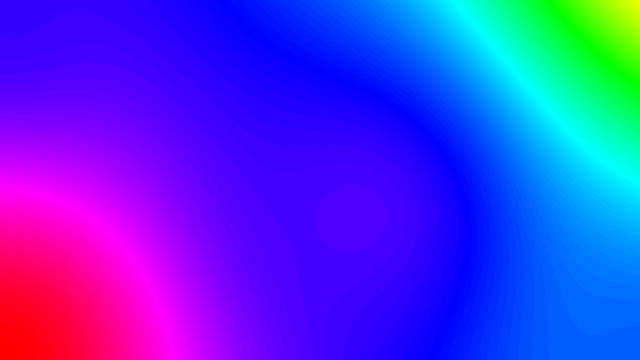
This background is drawn by a WebGL 2 fragment shader. Its source:

```glsl
#version 300 es
precision highp float;
// Rainbow field: a few hue sources blended by inverse squared distance, in fine bands.
uniform vec2 u_resolution;
out vec4 fragColor;

// Fully saturated colour; hue runs from 0 to 6 around the wheel.
vec3 hueToRgb(float hue) {
    return clamp(abs(mod(hue + vec3(0.0, 4.0, 2.0), 6.0) - 3.0) - 1.0, 0.0, 1.0);
}

// Rounds to whole steps, with each step edge about one pixel wide.
float softRound(float t) {
    float width = clamp(fwidth(t), 0.001, 1.0);
    return floor(t) + clamp((fract(t) - 0.5) / width + 0.5, 0.0, 1.0);
}

void main() {
    vec2 p = gl_FragCoord.xy / u_resolution * vec2(16.0 / 9.0, 1.0);

    // Each source: position, strength, hue.
    vec4 sources[5] = vec4[5](
        vec4(0.0, 0.0, 1.0, 6.0),      // red corner
        vec4(0.995, 0.403, 1.0, 4.3),  // violet centre
        vec4(0.0, 1.0, 0.7, 4.2),      // indigo corner
        vec4(1.778, 0.0, 0.75, 3.63),  // azure corner
        vec4(2.05, 1.28, 1.3, 0.2));   // warm source beyond the top right

    float hueSum = 0.0;
    float weightSum = 0.0;
    for (int i = 0; i < 5; i++) {
        vec2 offset = p - sources[i].xy;
        float weight = sources[i].z / (dot(offset, offset) + 1e-5);
        hueSum += weight * sources[i].w;
        weightSum += weight;
    }

    // Thirty bands for each sixth of the colour wheel.
    float hue = softRound(30.0 * hueSum / weightSum) / 30.0;
    fragColor = vec4(hueToRgb(hue), 1.0);
}
```
